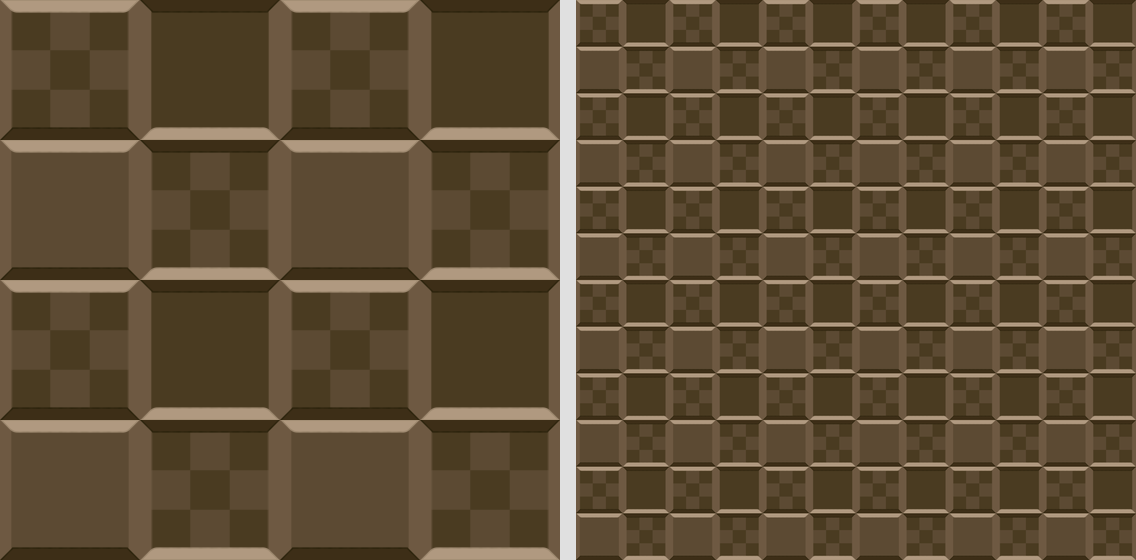
Left, the tile; right, the same tile 3 across and 3 down.
Write a WebGL 1 fragment shader that draws this pattern.

```glsl
precision highp float;
// Four by four bevelled tiles: 3x3 checkers alternate with plain dark or light panels.
// Each rim is a mitred strip from a distance function; odd columns swap the lit
// and shaded rims, and faint layered sines break up the thin inner lips.
uniform vec2 u_resolution;

// Coverage of a shape from its signed distance, negative inside.
float cover(float dist, float aa) {
  return 1.0 - smoothstep(-aa, aa, dist);
}

// Polynomial smooth maximum, rounding the corner where a and b meet.
float smoothMax(float a, float b, float k) {
  float h = max(k - abs(a - b), 0.0) / k;
  return max(a, b) + h * h * k * 0.25;
}

void main() {
  vec2 grid = gl_FragCoord.xy / u_resolution * 4.0;
  vec2 cell = floor(grid);
  vec2 p = fract(grid);
  float aa = 2.8 / min(u_resolution.x, u_resolution.y);

  float oddColumn = mod(cell.x, 2.0);
  float oddRow = mod(cell.y, 2.0);
  float checkered = abs(oddColumn - oddRow);

  vec3 darkBrown = vec3(0.29, 0.23, 0.13);
  vec3 lightBrown = vec3(0.36, 0.29, 0.20);
  vec3 sideBrown = vec3(0.43, 0.35, 0.26);

  // Panel face: the middle square is dark, outer squares run under the rim
  vec2 stripe = smoothstep(-aa, aa, abs(p - 0.5) - 0.141) * 2.0 - 1.0;
  float lightSquare = 0.5 - 0.5 * stripe.x * stripe.y;
  float lightFace = mix(1.0 - oddColumn, lightSquare, checkered);
  vec3 color = mix(darkBrown, lightBrown, lightFace);

  // Side rims, with a soft seam around checkered faces
  float side = min(p.x, 1.0 - p.x);
  color = mix(color, sideBrown, 0.45 * checkered * cover(side - 0.089, aa));
  color = mix(color, sideBrown, cover(side - 0.081, aa));

  // Horizontal rims: depth runs inwards from the nearer top or bottom edge
  float depth = min(p.y, 1.0 - p.y);
  float upper = step(0.5, p.y);
  float lit = abs(upper - oddColumn);
  float inner = depth - 0.090;
  float miter = (depth - side) * 0.7071;
  float dashes = 0.8 + 0.14 * sin(p.x * 75.3982) + 0.06 * sin(p.x * 163.3628);

  // Lit strip with rounded ends and a duller lip
  float litShape = smoothMax(inner, miter + 0.002, 0.022);
  float litLip = max(cover(-litShape - 0.009, aa) * dashes,
                     0.6 * cover(depth - 0.006, aa));
  vec3 litColor = mix(vec3(0.69, 0.60, 0.50), vec3(0.60, 0.52, 0.42), litLip);

  // Shaded strip with sharp mitres and a dark outline
  float shadeShape = max(inner, miter);
  float shadeLip = cover(-shadeShape - 0.010, aa) * dashes;
  vec3 shadeColor = mix(vec3(0.24, 0.18, 0.09), vec3(0.16, 0.13, 0.04), shadeLip);

  color = mix(color, litColor, lit * cover(litShape, aa));
  color = mix(color, shadeColor, (1.0 - lit) * cover(shadeShape, aa));
  gl_FragColor = vec4(color, 1.0);
}
```
